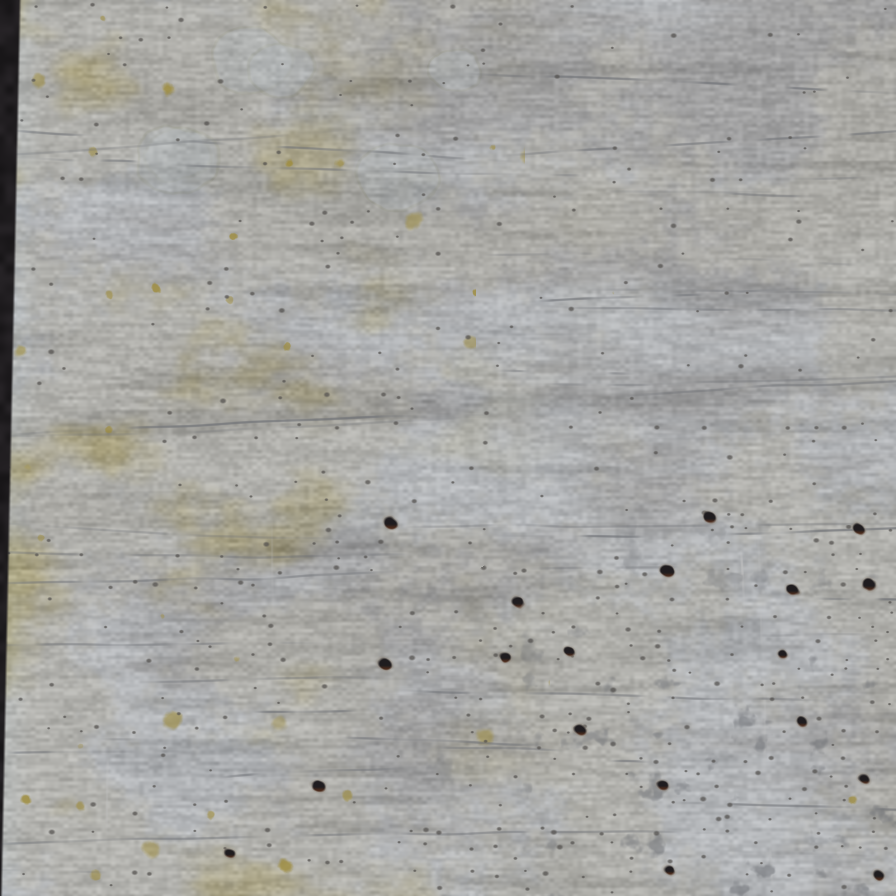
Write a WebGL 2 fragment shader that draws this texture.

```glsl
#version 300 es
precision highp float;
// Weathered pale panel: brushed grain, scratches, ochre stains, drilled holes, dark left edge.

#define COOL vec3(0.705, 0.715, 0.727)
#define GREY vec3(0.632, 0.632, 0.634)
#define WARM vec3(0.693, 0.688, 0.662)
#define OCHRE vec3(0.62, 0.55, 0.24)
#define DARK vec3(0.12, 0.11, 0.12)
#define SLATE vec3(0.43, 0.44, 0.46)
#define SCRATCHES 44
#define STREAK_CONTRAST 0.085
#define GRAIN_CONTRAST 0.085
#define HOLE_RADIUS 0.0066
#define HOLE_CELLS 13.0
#define STAIN_CELLS 14.0

uniform vec2 u_resolution;
out vec4 fragColor;

float hash(vec2 p) {
    return fract(sin(dot(p, vec2(127.1, 311.7))) * 43758.5453);
}

float noise(vec2 p) {
    vec2 i = floor(p), f = fract(p);
    f = f * f * (3.0 - 2.0 * f);
    return mix(mix(hash(i), hash(i + vec2(1, 0)), f.x),
               mix(hash(i + vec2(0, 1)), hash(i + vec2(1, 1)), f.x), f.y);
}

float fbm(vec2 p) {
    float sum = 0.0, amp = 0.533;
    for (int i = 0; i < 4; i++) {
        sum += amp * noise(p);
        p = p * 2.03 + 17.3;
        amp *= 0.5;
    }
    return sum;
}

// One jittered dot per cell: xy = offset from its centre, zw = random values.
vec4 scatter(vec2 uv, float cells, float seed) {
    vec2 id = floor(uv * cells);
    vec2 jitter = vec2(hash(id + seed), hash(id + seed + 31.7));
    vec2 centre = (id + 0.25 + 0.5 * jitter) / cells;
    return vec4(uv - centre, hash(id + seed + 57.1), hash(id + seed + 83.9));
}

// Thin bowed line of limited length, broken up along its run.
float scratch(vec2 p, float id, float px) {
    float start = pow(hash(vec2(id, 1.0)), 1.25);
    float along = p.x - hash(vec2(id, 2.0));
    float reach = mix(0.06, 0.5, pow(hash(vec2(id, 3.0)), 2.0));
    float slope = (hash(vec2(id, 4.0)) - 0.45) * 0.13;
    float bow = (hash(vec2(id, 5.0)) - 0.4) * 0.1;
    float d = abs(p.y - start - slope * along - bow * along * along
                  - 0.003 * noise(vec2(p.x * 14.0, id)));
    float line = 1.0 - smoothstep(0.0003, 0.0011 + px, d);
    float ends = 1.0 - smoothstep(0.6 * reach, reach, abs(along));
    float gaps = smoothstep(0.15, 0.7, noise(vec2(p.x * 30.0, id * 7.0)));
    return line * ends * gaps * mix(0.15, 0.7, hash(vec2(id, 6.0)));
}

void main() {
    vec2 uv = gl_FragCoord.xy / u_resolution;
    float px = 1.0 / min(u_resolution.x, u_resolution.y);
    float lowerRight = smoothstep(0.25, 0.8, uv.x) * (1.0 - smoothstep(0.2, 0.55, uv.y));
    float leftSide = 1.0 - smoothstep(0.1, 0.75, uv.x);

    // Broad tone: cool paint, worn grey towards the upper right, warm film on the left
    float worn = fbm(uv * vec2(4.0, 11.0)) + 0.32 * uv.y * (0.3 + uv.x) + 0.25 * (fbm(uv * vec2(16.0, 90.0)) - 0.5);
    float film = fbm(uv * vec2(6.0, 8.0) + 9.0) + 0.16 * leftSide + 0.3 * (fbm(uv * 60.0) - 0.5);
    vec3 col = mix(COOL, GREY, smoothstep(0.46, 0.82, worn));
    col = mix(col, WARM, 0.75 * smoothstep(0.42, 0.66, film));
    float tint = smoothstep(0.5, 0.78, fbm(uv * vec2(9.0, 12.0) + 41.0)) * leftSide;
    col = mix(col, OCHRE, 0.42 * tint);

    // Pale rounded patches with a faint outline
    for (int i = 0; i < 6; i++) {
        float id = float(i);
        vec2 centre = vec2(0.14 + 0.42 * hash(vec2(id, 11.0)), 0.72 + 0.22 * hash(vec2(id, 12.0)));
        float size = mix(0.025, 0.05, hash(vec2(id, 13.0)));
        float d = length((uv - centre) * vec2(1.0, 1.25)) - size + 0.016 * (fbm(uv * 28.0 + id) - 0.5);
        col = mix(col, vec3(0.69, 0.705, 0.71), 0.6 * (1.0 - smoothstep(-0.006, 0.004, d)));
        col -= vec3(0.02, 0.02, 0.035) * (1.0 - smoothstep(0.0005, 0.003, abs(d)));
    }

    // Brushed streaks and fine grain
    col += STREAK_CONTRAST * (noise(uv * vec2(38.0, 270.0)) - 0.5);
    col += GRAIN_CONTRAST * (noise(uv * vec2(190.0, 230.0) + 5.0) - 0.5);
    col -= 0.05 * smoothstep(0.6, 0.85, noise(uv * vec2(5.0, 65.0) + 23.0));

    // Ochre stains
    vec4 stain = scatter(uv, STAIN_CELLS, 3.0);
    float stainSize = mix(0.004, 0.013, stain.w * stain.w);
    float stainEdge = length(stain.xy) + 0.009 * (fbm(uv * 70.0) - 0.5);
    float stained = step(stain.z, 0.05 + 0.3 * leftSide) * (1.0 - smoothstep(0.45 * stainSize, stainSize, stainEdge));
    col = mix(col, OCHRE, stained * mix(0.3, 0.85, fract(stain.w * 9.0)));

    // Scratches, a few of them pale and upright
    for (int i = 0; i < SCRATCHES; i++) {
        bool upright = i % 11 == 10;
        float line = scratch(upright ? uv.yx : uv, float(i), px);
        col = mix(col, upright ? vec3(0.76) : SLATE, line);
    }

    // Grey scuffs and small specks
    col = mix(col, SLATE, 0.55 * lowerRight * smoothstep(0.66, 0.8, fbm(uv * 34.0 + 71.0)));
    vec4 speck = scatter(uv, 62.0, 19.0);
    float speckSize = mix(0.0008, 0.0028, speck.w * speck.w);
    float specked = step(speck.z, 0.09 + 0.15 * lowerRight) * (1.0 - smoothstep(0.4 * speckSize, speckSize + px, length(speck.xy * vec2(0.8, 1.0))));
    col = mix(col, vec3(0.33, 0.32, 0.31), 0.75 * specked);

    // Drilled holes: tilted ovals with a worn rim and a rusty lower lip
    vec4 hole = scatter(uv, HOLE_CELLS, 47.0);
    vec2 centre = uv - hole.xy;
    float density = 0.02 + 0.55 * smoothstep(0.2, 0.75, centre.x);
    float present = step(hole.z, density * (1.0 - smoothstep(0.28, 0.52, centre.y)));
    float radius = HOLE_RADIUS * mix(0.65, 1.1, hole.w);
    vec2 oval = vec2(hole.x + 0.25 * hole.y, hole.y * 1.1);
    float d = length(oval) - radius + 0.002 * (noise(uv * 160.0) - 0.5);
    col = mix(col, vec3(0.55, 0.51, 0.46), 0.5 * present * (1.0 - smoothstep(0.0, 0.004, d)));
    vec3 bore = mix(DARK, vec3(0.3, 0.17, 0.11), smoothstep(0.1, 0.9, -hole.y / radius));
    col = mix(col, bore, present * (1.0 - smoothstep(-0.0012, 0.0008 + px, d)));

    // Leaning dark border with a bright lip beside it
    float border = uv.x - 0.001 - 0.021 * uv.y;
    col += vec3(0.015, 0.025, 0.035) * (1.0 - smoothstep(0.0, 0.035, border));
    col = mix(DARK * (0.75 + 0.5 * noise(uv * 90.0)), col, smoothstep(-0.0015, 0.0015 + px, border));

    fragColor = vec4(clamp(col, 0.0, 1.0), 1.0);
}
```
